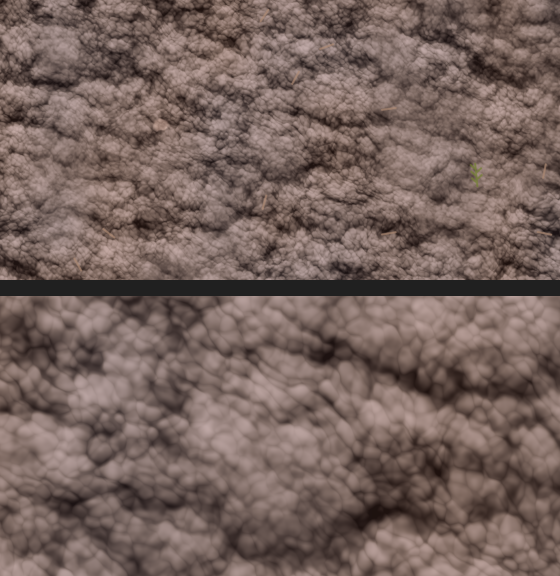
Top, the full canvas; bottom, a detail of the centre.
Write a Shadertoy shader that draws this texture.

```glsl
const vec3 SHADOW_SOIL = vec3(0.19, 0.14, 0.13);
const vec3 MID_SOIL = vec3(0.50, 0.42, 0.39);
const vec3 LIGHT_SOIL = vec3(0.67, 0.58, 0.56);
const vec3 PEBBLE_COLOR = vec3(0.80, 0.68, 0.63);
const vec3 STRAW_COLOR = vec3(0.68, 0.54, 0.45);
const vec3 LEAF_COLOR = vec3(0.45, 0.50, 0.20);

const int OCTAVES = 4;
const float CLOD_FREQUENCY = 5.5;   // largest clods per canvas height
const float FREQUENCY_STEP = 2.25;
const float MEAN_CLOD = 0.57;       // average height of one clod layer
const float CREASE_SOFTNESS = 0.12;
const float MEAN_TONE = 0.525;
const float SLOPE_GAIN = 0.068;
const float OVERHANG_GAIN = 1.4;
const float CAVITY_GAIN = 0.27;
const float PIT_DEPTH = 0.07;
const float GRAIN_GAIN = 0.10;
const vec2 LIGHT_STEP = vec2(-0.0015, 0.006);
const vec2 OVERHANG_STEP = vec2(0.004, 0.035);
const float STRAW_FREQUENCY = 9.0;
const float STRAW_CHANCE = 0.07;
const vec2 PEBBLE_CENTER = vec2(0.575, 0.56);
const vec2 SPROUT_BASE = vec2(1.705, 0.335);

vec2 hash2(vec2 p) {
    vec3 q = fract(p.xyx * vec3(0.1031, 0.1030, 0.0973));
    q += dot(q, q.yzx + 33.33);
    return fract((q.xx + q.yz) * q.zy);
}

vec2 noise2(vec2 p) {
    vec2 i = floor(p), f = fract(p);
    f = f * f * (3.0 - 2.0 * f);
    return mix(mix(hash2(i), hash2(i + vec2(1, 0)), f.x),
               mix(hash2(i + vec2(0, 1)), hash2(i + vec2(1, 1)), f.x), f.y);
}

float softMax(float a, float b) {
    float blend = max(CREASE_SOFTNESS - abs(a - b), 0.0);
    return max(a, b) + blend * blend / (4.0 * CREASE_SOFTNESS);
}

// One layer of rounded lumps of varied radius
float clods(vec2 p) {
    vec2 cell = floor(p);
    float top = 0.0;
    for (int y = -1; y <= 1; y++)
    for (int x = -1; x <= 1; x++) {
        vec2 id = cell + vec2(x, y);
        vec2 d = (id + 0.5 + 0.7 * (hash2(id) - 0.5) - p) * vec2(0.87, 1.1);
        float radius = mix(0.45, 0.95, hash2(id + 57.0).x);
        top = softMax(top, radius - dot(d, d) / radius);
    }
    return top;
}

// x: relief height, y: cavity level around zero
vec2 relief(vec2 p, float roughness) {
    vec2 sum = vec2(0.0);
    float frequency = CLOD_FREQUENCY, openness = 1.0;
    for (int i = 0; i < OCTAVES; i++) {
        float weight = i == 0 ? 0.55 : 0.65 * (i == 1 ? 1.0 : roughness);
        float h = clods(p * frequency + float(i) * 41.3 + 100.0) - MEAN_CLOD;
        sum += weight * h * vec2(1.0 / frequency, openness);
        frequency *= FREQUENCY_STEP;
        openness *= 0.85;
        p = mat2(0.96, 0.28, -0.28, 0.96) * p;
    }
    return sum;
}

vec3 soilRamp(float tone) {
    float low = (tone - SHADOW_SOIL.r) / (MID_SOIL.r - SHADOW_SOIL.r);
    float high = (tone - MID_SOIL.r) / (LIGHT_SOIL.r - MID_SOIL.r);
    return low < 1.0 ? mix(SHADOW_SOIL, MID_SOIL, max(low, -0.25))
                     : mix(MID_SOIL, LIGHT_SOIL, min(high, 1.5));
}

float segment(vec2 p, vec2 a, vec2 b) {
    vec2 d = b - a;
    return length(p - a - d * clamp(dot(p - a, d) / dot(d, d), 0.0, 1.0));
}

vec3 ground(vec2 p) {
    // Irregular clod outlines
    vec2 q = p + 0.030 * (noise2(p * 8.0 + 20.0) - 0.5)
               + 0.010 * (noise2(p * 24.0 + 50.0) - 0.5)
               + 0.006 * (noise2(p * 75.0 + 80.0) - 0.5);
    vec2 patches = noise2(p * 5.0 + 130.0);
    float roughness = mix(0.55, 1.1, smoothstep(0.15, 0.5, patches.x));

    // Light from above, overhang shadow and dark cavities
    vec2 here = relief(q, roughness);
    float slope = (here.x - relief(q + LIGHT_STEP, roughness).x) / length(LIGHT_STEP);
    float overhang = relief(q + OVERHANG_STEP, roughness).x - here.x;
    float grain = noise2(p * 130.0).x + noise2(p * 55.0 + 7.0).y - 1.0;
    float shade = SLOPE_GAIN * slope - OVERHANG_GAIN * overhang
                + CAVITY_GAIN * here.y + GRAIN_GAIN * grain;
    shade -= PIT_DEPTH * smoothstep(0.2, 0.55, -here.y + 3.0 * overhang);
    shade /= shade > 0.0 ? 1.0 + 1.2 * shade : 1.0 - 0.4 * shade;
    vec3 color = soilRamp(MEAN_TONE + shade);
    color += (patches.y - 0.5) * vec3(0.015, -0.005, -0.025);

    // Sparse straw bits
    vec2 id = floor(p * STRAW_FREQUENCY);
    vec2 seed = hash2(id + 211.0);
    float angle = 3.0 * seed.y;
    vec2 local = fract(p * STRAW_FREQUENCY) - 0.5;
    vec2 along = vec2(cos(angle), sin(angle)) * 0.22;
    float straw = 1.0 - smoothstep(0.015, 0.05, segment(local, -along, along));
    color = mix(color, STRAW_COLOR, 0.7 * straw * step(seed.x, STRAW_CHANCE));

    // Pale pebble
    float pebble = length((q - PEBBLE_CENTER) * vec2(0.85, 1.1));
    color = mix(color, PEBBLE_COLOR + 0.5 * shade, 0.85 * (1.0 - smoothstep(0.018, 0.030, pebble)));

    // Small sprout
    float leaf = segment(p, SPROUT_BASE, SPROUT_BASE + vec2(-0.008, 0.08));
    for (int i = 0; i < 5; i++) {
        float side = mod(float(i), 2.0) * 2.0 - 1.0;
        vec2 joint = SPROUT_BASE + vec2(-0.0012, 0.012) * float(i + 1);
        leaf = min(leaf, segment(p, joint, joint + vec2(0.018 * side, 0.016)));
    }
    return mix(color, LEAF_COLOR, 0.75 * (1.0 - smoothstep(0.001, 0.006, leaf)));
}

void mainImage(out vec4 fragColor, in vec2 fragCoord) {
    vec3 color = vec3(0.0);
    for (int i = 0; i < 4; i++) {
        vec2 offset = vec2(i % 2, i / 2) * 0.5 - 0.25;
        color += ground((fragCoord + offset) / iResolution.y);
    }
    fragColor = vec4(color / 4.0, 1.0);
}
```
